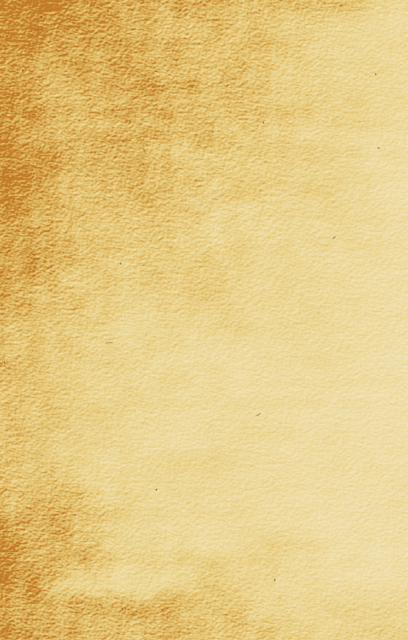
Reproduce this texture procedurally as a WebGL 2 fragment shader.

```glsl
#version 300 es
precision highp float;

uniform vec2 u_resolution;
out vec4 outColor;

vec2 hash2(vec2 p) {
    vec3 q = fract(p.xyx * vec3(0.1031, 0.1030, 0.0973));
    q += dot(q, q.yzx + 33.33);
    return fract((q.xx + q.yz) * q.zy);
}

float gradientDot(vec2 cell, vec2 offset) {
    float angle = 6.2832 * hash2(cell).x;
    return dot(vec2(cos(angle), sin(angle)), offset);
}

float gradientNoise(vec2 p) {
    vec2 i = floor(p), f = fract(p);
    vec2 w = f * f * f * (f * (f * 6.0 - 15.0) + 10.0);
    float low = mix(gradientDot(i, f), gradientDot(i + vec2(1, 0), f - vec2(1, 0)), w.x);
    float high = mix(gradientDot(i + vec2(0, 1), f - vec2(0, 1)), gradientDot(i + 1.0, f - 1.0), w.x);
    return mix(low, high, w.y);
}

float fbm(vec2 p) {
    float sum = 0.0, amplitude = 1.0;
    for (int i = 0; i < 5; i++) {
        sum += amplitude * gradientNoise(p);
        p = mat2(1.6, 0.9, -0.9, 1.6) * p + 17.3;
        amplitude *= 0.6;
    }
    return sum;
}

// Height of the pressed fibres, wider than tall
float fibreHeight(vec2 p) {
    p += 0.002 * vec2(gradientNoise(p * 60.0), gradientNoise(p * 60.0 + 40.0));
    return 0.8 * gradientNoise(p * vec2(110, 165)) + 0.8 * gradientNoise(p * vec2(190, 270) + 71.0);
}

// Broad ageing: dark left side, top and foot, pale right side
float ageing(vec2 uv, vec2 p) {
    vec2 warped = uv + 0.09 * vec2(fbm(p * 5.0 + 3.0), fbm(p * 5.0 + 29.0));
    float age = 0.19 - 0.08 * smoothstep(0.5, 1.0, uv.x);
    age += 0.46 * exp(-4.2 * max(warped.x, 0.0));
    age += 0.50 * (1.0 - 0.85 * pow(uv.x, 2.5)) * smoothstep(0.38, 0.88, warped.y);
    age += 0.44 * (1.0 - 0.3 * uv.x) * smoothstep(0.31, 0.13, warped.y + 0.2 * uv.x);
    vec2 stain = (uv - vec2(0.0, 0.64)) * vec2(5, 8);
    age += 0.16 * exp(-dot(stain, stain));
    age += 0.18 * smoothstep(0.955, 1.0, uv.y + 0.02 * fbm(p * 12.0));

    // Worn pale streak near the foot
    float streak = (uv.y - 0.085 + 0.025 * fbm(p * 14.0 + 9.0)) / 0.018;
    age -= 0.42 * exp(-streak * streak) * smoothstep(0.08, 0.16, uv.x) * smoothstep(0.6, 0.25, uv.x);
    return age;
}

// Coverage of tiny dark hairs and dots
float flecks(vec2 p, float aspect, float pixel) {
    float cover = 0.0;
    for (int i = 0; i < 18; i++) {
        vec2 shape = hash2(vec2(float(i) + 5.0, 83.0));
        vec2 d = p - hash2(vec2(float(i) + 41.0, 27.0)) * vec2(aspect, 1.0);
        float angle = 6.2832 * shape.x;
        d = mat2(cos(angle), -sin(angle), sin(angle), cos(angle)) * d;
        float halfLength = 0.0003 + 0.006 * shape.y * shape.y * shape.y;
        d.y += 30.0 * d.x * d.x;
        d.x -= clamp(d.x, -halfLength, halfLength);
        float edge = smoothstep(0.0006 + pixel, 0.0006 - 0.5 * pixel, length(d));
        cover = max(cover, edge * mix(0.8, 0.25, shape.y));
    }
    return cover;
}

vec3 paperColor(float tone) {
    float cubed = tone * tone * tone;
    return vec3(0.94, 0.88, 0.69) - tone * vec3(0.05, 0.13, 0.36) - cubed * vec3(0.06, 0.12, 0.04);
}

void main() {
    vec2 uv = gl_FragCoord.xy / u_resolution;
    vec2 p = gl_FragCoord.xy / u_resolution.y;
    float tone = ageing(uv, p);
    float wear = smoothstep(0.1, 0.75, tone);

    // Blotches, then faint smears along both axes
    tone += mix(0.09, 0.24, wear) * fbm(p * vec2(7, 10) + 50.0);
    tone += mix(0.07, 0.20, wear) * fbm(p * vec2(28, 38) + 8.0);
    tone += 0.14 * wear * gradientNoise(p * vec2(55, 7));
    tone += 0.09 * gradientNoise(p * vec2(5, 48) + 31.0);

    // Grain lit from the upper left
    float relief = fibreHeight(p) - fibreHeight(p + vec2(-0.0013, 0.0024));
    tone += mix(0.26, 0.48, wear) * relief;
    tone += mix(0.12, 0.26, wear) * gradientNoise(p * vec2(230, 320) + 90.0);

    vec3 color = paperColor(clamp(tone, -0.08, 1.25));
    float cover = flecks(p, u_resolution.x / u_resolution.y, 1.0 / u_resolution.y);
    outColor = vec4(mix(color, vec3(0.40, 0.26, 0.10), cover), 1.0);
}
```
